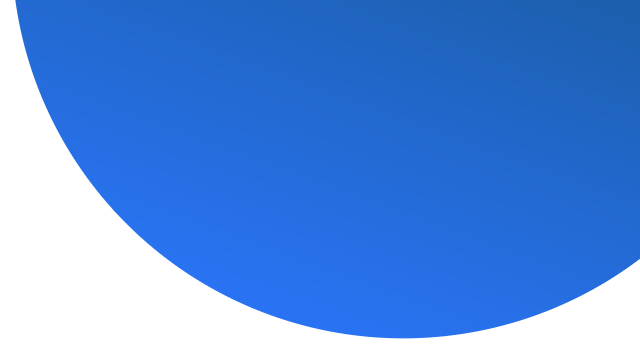
Reproduce this background procedurally as a WebGL 2 fragment shader.

```glsl
#version 300 es
precision highp float;

// Lengths are in canvas heights, origin at the lower left
#define DISC_CENTER vec2(1.1204, 1.1481)
#define DISC_RADIUS 1.088
#define SHADE_START vec2(1.7778, 1.0)
#define SHADE_AXIS vec2(-0.34, -0.94)
#define SHADE_LENGTH 1.13
#define DEEP_BLUE vec3(0.109, 0.370, 0.675)
#define BRIGHT_BLUE vec3(0.160, 0.451, 0.948)
#define PAPER vec3(1.0)

uniform vec2 u_resolution;
out vec4 fragColor;

float circleDistance(vec2 p, vec2 center, float radius) {
    return length(p - center) - radius;
}

// Linear blend from the upper right down to the lower left
vec3 discColor(vec2 p) {
    float shade = dot(p - SHADE_START, normalize(SHADE_AXIS)) / SHADE_LENGTH;
    return mix(DEEP_BLUE, BRIGHT_BLUE, clamp(shade, 0.0, 1.0));
}

void main() {
    vec2 p = gl_FragCoord.xy / u_resolution.y;
    float pixel = 1.0 / u_resolution.y;

    // Large disc cropped by the top and right sides, with a one-pixel soft rim
    float edge = circleDistance(p, DISC_CENTER, DISC_RADIUS);
    float coverage = clamp(0.5 - edge / pixel, 0.0, 1.0);

    fragColor = vec4(mix(PAPER, discColor(p), coverage), 1.0);
}
```
